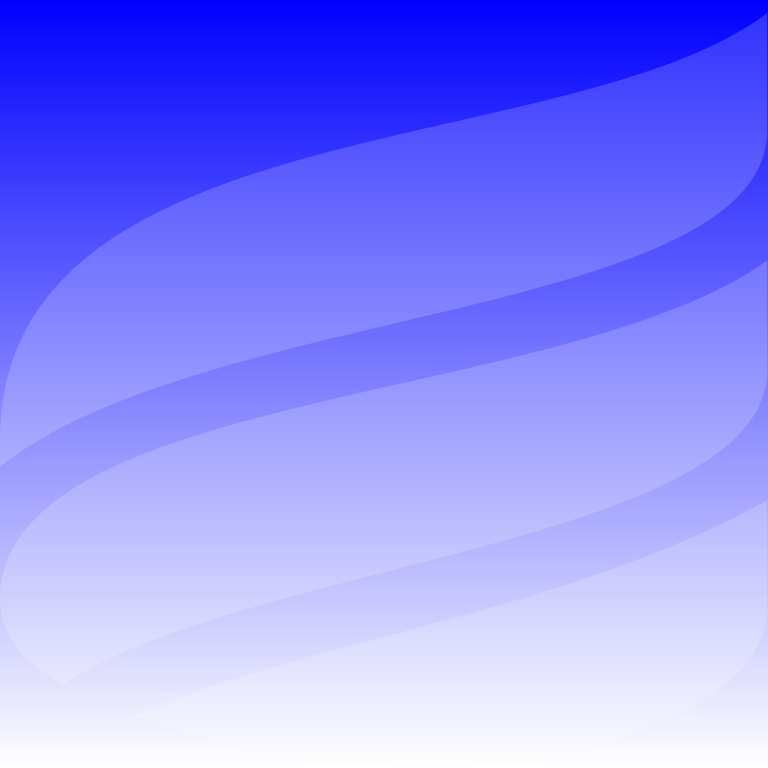
A Shadertoy shader for this background:

```glsl
const vec3 SKY_TOP = vec3(0.0, 0.0, 1.0);
const vec3 SKY_BOTTOM = vec3(1.0);
const vec3 RIBBON_COLOR = vec3(1.0);
const float RIBBON_OPACITY = 0.18;
const float RIGHT_END = 0.999;
const int SOLVE_STEPS = 22;

// Cubic edges: each column is a control point in canvas units
const mat4x2 HIGH_TOP = mat4x2(0.0, 0.427, 0.0, 0.863, 0.740, 0.788, RIGHT_END, 0.983);
const mat4x2 HIGH_BASE = mat4x2(0.0, 0.392, 0.260, 0.603, RIGHT_END, 0.586, RIGHT_END, 0.831);
const mat4x2 MID_TOP = mat4x2(0.0, 0.219, 0.0, 0.495, 0.740, 0.473, RIGHT_END, 0.661);
const mat4x2 MID_CORNER = mat4x2(0.0, 0.219, 0.0, 0.167, 0.039, 0.132, 0.083, 0.109);
const mat4x2 MID_BASE = mat4x2(0.083, 0.109, 0.3125, 0.266, RIGHT_END, 0.293, RIGHT_END, 0.518);
const mat4x2 LOW_TOP = mat4x2(0.176, 0.068, 0.391, 0.165, 0.740, 0.203, RIGHT_END, 0.349);
const mat4x2 LOW_CORNER = mat4x2(0.176, 0.068, 0.299, 0.026, 0.443, 0.003, 0.586, 0.005);
const mat4x2 LOW_BASE = mat4x2(0.586, 0.005, 0.781, 0.010, RIGHT_END, 0.089, RIGHT_END, 0.206);

vec2 bezier(mat4x2 curve, float t) {
    float s = 1.0 - t;
    return curve * vec4(s * s * s, 3.0 * s * s * t, 3.0 * s * t * t, t * t * t);
}

vec2 bezierTangent(mat4x2 curve, float t) {
    float s = 1.0 - t;
    return s * s * (curve[1] - curve[0])
         + 2.0 * s * t * (curve[2] - curve[1])
         + t * t * (curve[3] - curve[2]);
}

// Approximate signed distance, positive above the curve
float heightAbove(mat4x2 curve, vec2 p) {
    float lo = 0.0, hi = 1.0;
    for (int i = 0; i < SOLVE_STEPS; i++) {
        float mid = 0.5 * (lo + hi);
        if (bezier(curve, mid).x < p.x) lo = mid;
        else hi = mid;
    }
    float t = 0.5 * (lo + hi);
    vec2 tangent = bezierTangent(curve, t);
    float slopeScale = max(abs(tangent.x) / max(length(tangent), 1e-5), 0.05);
    return (p.y - bezier(curve, t).y) * slopeScale;
}

// Lower edge made of two curves joined end to end
float heightAboveJoined(mat4x2 first, mat4x2 second, vec2 p) {
    if (p.x < second[0].x) return heightAbove(first, p);
    return heightAbove(second, p);
}

float ribbon(mat4x2 top, float aboveBase, vec2 p, float pixel) {
    float inside = min(aboveBase, -heightAbove(top, p));
    inside = min(inside, min(p.x - top[0].x, top[3].x - p.x));
    return clamp(inside / pixel + 0.5, 0.0, 1.0);
}

void mainImage(out vec4 fragColor, in vec2 fragCoord) {
    vec2 uv = fragCoord / iResolution.xy;
    float pixel = 1.0 / min(iResolution.x, iResolution.y);

    // Vertical backdrop
    vec3 color = mix(SKY_BOTTOM, SKY_TOP, uv.y);

    // Three translucent ribbons
    float cover = ribbon(HIGH_TOP, heightAbove(HIGH_BASE, uv), uv, pixel);
    cover = max(cover, ribbon(MID_TOP, heightAboveJoined(MID_CORNER, MID_BASE, uv), uv, pixel));
    cover = max(cover, ribbon(LOW_TOP, heightAboveJoined(LOW_CORNER, LOW_BASE, uv), uv, pixel));
    color = mix(color, RIBBON_COLOR, RIBBON_OPACITY * cover);

    fragColor = vec4(color, 1.0);
}
```
